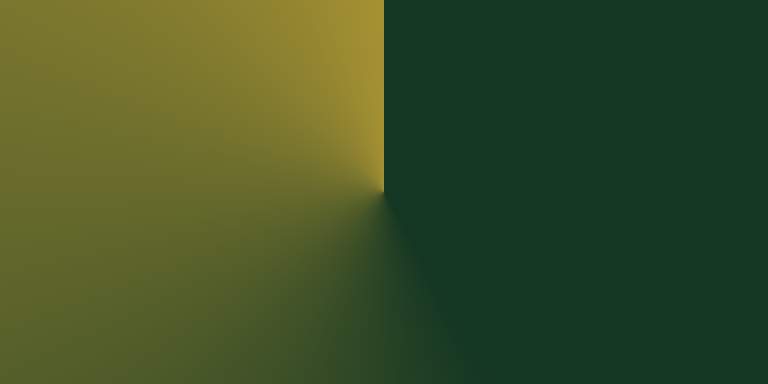
Give the GLSL for this background, as a Shadertoy shader.

```glsl
const vec3 DARK_GREEN = vec3(0.08, 0.215, 0.137);
const vec3 GOLD = vec3(0.65, 0.57, 0.198);
const vec2 CENTER = vec2(0.5, 0.5);   // pivot, as a fraction of the canvas
const float SWEEP_START = 0.42;       // turn, clockwise from the top, where gold begins
const float TAU = 6.283185;

// Share of gold at a clockwise turn in 0..1
float goldAmount(float turn) {
    return clamp((turn - SWEEP_START) / (1.0 - SWEEP_START), 0.0, 1.0);
}

void mainImage(out vec4 fragColor, in vec2 fragCoord) {
    float pixel = 1.0 / iResolution.y;
    vec2 p = (fragCoord - CENTER * iResolution.xy) * pixel;

    // Angle from the vertical axis, mirrored onto both halves
    float turn = atan(max(abs(p.x), 1e-5), p.y) / TAU;

    // Join the halves with a seam one pixel wide
    float rightCoverage = clamp(p.x / pixel + 0.5, 0.0, 1.0);
    float gold = mix(goldAmount(1.0 - turn), goldAmount(turn), rightCoverage);

    fragColor = vec4(mix(DARK_GREEN, GOLD, gold), 1.0);
}
```
